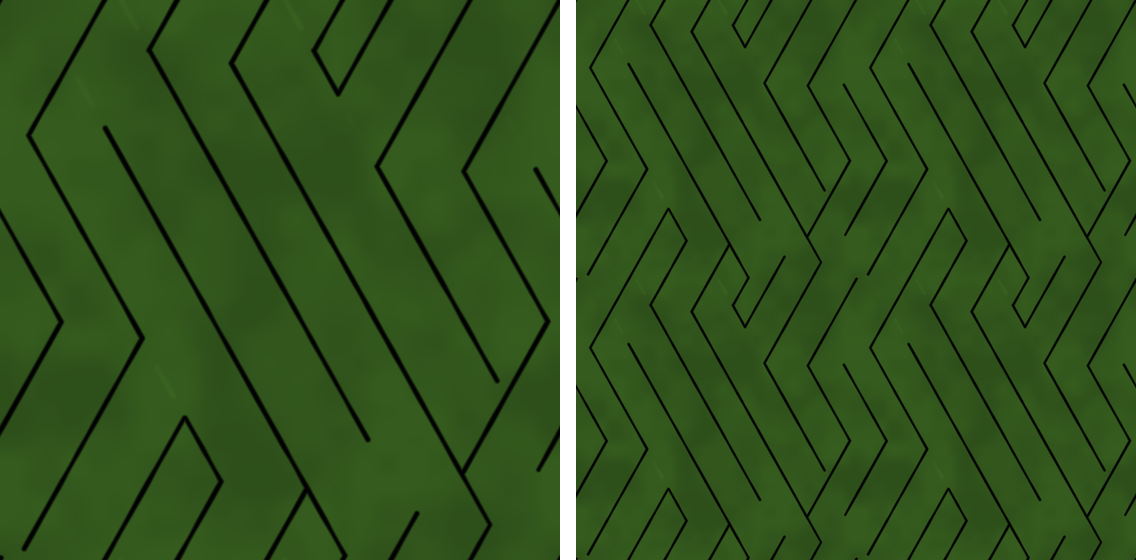
Left, the tile; right, the same tile 2 across and 2 down.
A Shadertoy shader for this pattern:

```glsl
// Slanted black strokes that bend into chevrons over mottled leaf green.
// Each lane runs down to the right and may carry a mirrored arm at either end;
// distances and noise both wrap over the unit square, so the tile is seamless.

const vec3 DARK_GREEN  = vec3(0.178, 0.308, 0.102);
const vec3 LIGHT_GREEN = vec3(0.210, 0.362, 0.118);
const vec3 INK         = vec3(0.004, 0.006, 0.003);
const vec3 GLINT       = vec3(0.022, 0.040, 0.012);

const float SLANT       = 0.561;   // sideways run per unit of height
const float CORE        = 0.0011;  // half width of the solid ink
const float SOFT_EDGE   = 0.0071;  // distance where the ink has faded out
const float WIDTH_VARY  = 0.0007;
const float GLINT_WIDTH = 0.009;

// Lane: head x, head y, height dropped.
const int LANES = 9;
const vec3 LANE[LANES] = vec3[LANES](
    vec3(0.051, 0.758, 0.362), vec3(0.331, 0.254, 0.114),
    vec3(0.267, 0.910, 0.695), vec3(0.188, 0.771, 0.763),
    vec3(0.560, 0.910, 0.078), vec3(0.413, 0.887, 0.824),
    vec3(0.673, 0.703, 0.383), vec3(0.828, 0.694, 0.268),
    vec3(0.957, 0.697, 0.272));

// Arms: rise from the head, drop from the foot (negative climbs).
const vec2 ARMS[LANES] = vec2[LANES](
    vec2(0.496, 0.376), vec2(0.0, 0.230), vec2(0.0),
    vec2(0.0, 0.098), vec2(0.0, -0.251), vec2(0.238, 0.359),
    vec2(0.0), vec2(0.310, 0.271), vec2(0.0, 0.264));

float hash(vec2 cell) {
    vec3 q = fract(vec3(cell.xyx) * 0.1031);
    q += dot(q, q.yzx + 33.33);
    return fract((q.x + q.y) * q.z);
}

// Value noise with a whole number of cells per tile.
float wrapNoise(vec2 p, float cells, float seed) {
    p *= cells;
    vec2 i = floor(p), f = fract(p);
    f = f * f * f * (f * (f * 6.0 - 15.0) + 10.0);
    vec2 a = mod(i, cells) + seed, b = mod(i + 1.0, cells) + seed;
    return mix(mix(hash(a), hash(vec2(b.x, a.y)), f.x),
               mix(hash(vec2(a.x, b.y)), hash(b), f.x), f.y);
}

// Distance to the segment from start along span, on the wrapped square.
float wrapSegment(vec2 p, vec2 start, vec2 span) {
    vec2 q = fract(p - start - 0.5 * span + 0.5) - 0.5;
    float t = dot(q, span) / max(dot(span, span), 1e-6);
    return length(q - span * clamp(t, -0.5, 0.5));
}

void mainImage(out vec4 fragColor, in vec2 fragCoord) {
    vec2 uv = fragCoord / iResolution.xy;
    float pixel = 1.0 / min(iResolution.x, iResolution.y);

    // Strokes, and faint glints trailing above the armless heads
    vec2 down = vec2(SLANT, -1.0), mirrored = vec2(-SLANT, -1.0);
    float ink = 1.0, glint = 0.0;
    for (int i = 0; i < LANES; i++) {
        vec2 head = LANE[i].xy, span = down * LANE[i].z;
        ink = min(ink, wrapSegment(uv, head, span));
        ink = min(ink, wrapSegment(uv, head, -mirrored * ARMS[i].x));
        ink = min(ink, wrapSegment(uv, head + span, mirrored * ARMS[i].y));
        if (ARMS[i].x == 0.0) {
            float d = wrapSegment(uv, head - 0.09 * down, 0.05 * down);
            glint = max(glint, 1.0 - smoothstep(0.0, GLINT_WIDTH, d));
        }
    }

    // Mottled ground
    float mottle = 0.50 * wrapNoise(uv, 7.0, 3.0)
                 + 0.32 * wrapNoise(uv, 13.0, 41.0)
                 + 0.18 * wrapNoise(uv, 23.0, 87.0);
    vec3 color = mix(DARK_GREEN, LIGHT_GREEN, smoothstep(0.2, 0.85, mottle));
    color += GLINT * glint * wrapNoise(uv, 11.0, 19.0);

    // Soft ink, slightly uneven in width
    ink += WIDTH_VARY * (2.0 * wrapNoise(uv, 24.0, 61.0) - 1.0);
    float ground = smoothstep(CORE, max(SOFT_EDGE, CORE + 1.5 * pixel), ink);
    fragColor = vec4(mix(INK, color, ground), 1.0);
}
```
